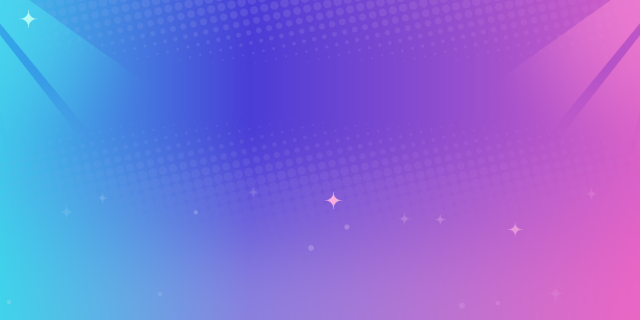
Write a Shadertoy shader that draws this background.

```glsl
// Cyan to violet to pink stage backdrop with corner beams, halftone dots and sparkles.

float hash(float n) {
    return fract(sin(n * 91.7) * 4375.5);
}

// Horizontal ramp with its middle stop left of centre
vec3 ramp(vec3 left, vec3 middle, vec3 right, float t) {
    return t < 0.39 ? mix(left, middle, t / 0.39)
                    : mix(middle, right, (t - 0.39) / 0.61);
}

// Coverage of a shape from its signed distance
float fill(float d, float blur) {
    return 1.0 - smoothstep(-blur, blur, d);
}

// Four-pointed star bounded by circular arcs
float starDistance(vec2 p, float r) {
    vec2 a = abs(p);
    return max(r - length(a - r), max(a.x, a.y) - r);
}

// Tilted dot grid; size is the dot radius as a share of the cell
float halftone(vec2 p, float size, float blur) {
    const float cell = 0.0325;
    vec2 q = mat2(0.974, -0.225, 0.225, 0.974) * p / cell;
    float d = length(fract(q) - 0.5) - size;
    return fill(d * cell, blur) * smoothstep(0.0, 0.08, size);
}

// Corner light cones, mirrored left and right, with thin gaps between them
float beams(vec2 p, float blur) {
    vec2 q = vec2(min(p.x, 2.0 - p.x), p.y);
    float reach = length(q - vec2(0.0, 1.0));
    float cone = fill(dot(q - vec2(0.091, 1.0), vec2(0.58, 0.815)), blur);
    float gap = fill(abs(dot(q - vec2(0.0, 0.909), vec2(0.78, 0.625)))
                     - 0.011 - 0.012 * reach, blur);
    float lowGap = fill(abs(dot(q - vec2(0.0, 0.62), vec2(0.96, 0.26))) - 0.008, blur);
    float light = cone * (1.0 - smoothstep(0.0, 0.56, reach));
    return light * (1.0 - 0.95 * gap) * (1.0 - 0.7 * lowGap)
         - 0.25 * gap * (1.0 - smoothstep(0.2, 0.48, reach));
}

void mainImage(out vec4 fragColor, in vec2 fragCoord) {
    vec2 p = fragCoord / iResolution.y;
    p.x *= 2.0 * iResolution.y / iResolution.x;
    float blur = 0.8 / iResolution.y;
    float t = p.x * 0.5;

    // Deep upper gradient melting into a paler floor glow
    vec3 deep = ramp(vec3(0.25, 0.77, 0.92), vec3(0.29, 0.24, 0.84), vec3(0.84, 0.37, 0.78), t);
    vec3 glow = ramp(vec3(0.25, 0.83, 0.92), vec3(0.54, 0.50, 0.87), vec3(0.92, 0.40, 0.77), t);
    vec3 color = mix(deep, glow, 1.0 - smoothstep(0.0, 0.65, p.y));

    // Halftone bands: one shrinks down from the top, one grows towards the floor
    float topDots = halftone(p, 0.42 * smoothstep(0.74, 1.02, p.y), blur);
    float lowDots = halftone(p, 0.5 * (1.0 - smoothstep(0.38, 0.69, p.y)), blur);
    lowDots *= smoothstep(0.20, 0.48, p.y);
    vec3 dotColor = mix(glow, vec3(0.55, 0.42, 0.95), 0.25);
    color = mix(color, dotColor, 0.30 * topDots + 0.22 * lowDots);

    // Spotlights and the shade in their gaps
    float light = beams(p, blur);
    vec3 beamColor = mix(vec3(0.30, 0.87, 0.94), vec3(0.96, 0.53, 0.83), step(1.0, p.x));
    vec3 shade = mix(vec3(0.14, 0.50, 0.90), vec3(0.60, 0.28, 0.78), step(1.0, p.x));
    color = mix(color, beamColor, 0.65 * max(light, 0.0));
    color = mix(color, shade, max(-light, 0.0) * 2.0);

    // Faint scattered stars and round specks
    vec3 sparkle = mix(glow, vec3(1.0, 0.9, 1.0), 0.35);
    for (int i = 0; i < 14; i++) {
        float n = float(i) + 1.0;
        vec2 q = p - vec2(2.0 * fract(n * 0.618 + 0.07), 0.04 + 0.36 * hash(n));
        float d = i % 2 == 0 ? starDistance(q, 0.014 + 0.008 * hash(n + 20.0))
                             : length(q) - 0.005 - 0.005 * hash(n + 40.0);
        color = mix(color, sparkle, fill(d, blur) * (0.25 + 0.4 * hash(n + 60.0)));
    }

    // Three bright focal stars
    float cyanStar = fill(starDistance(p - vec2(0.089, 0.941), 0.027), blur);
    float pinkStar = max(fill(starDistance(p - vec2(1.042, 0.374), 0.026), blur),
                         0.7 * fill(starDistance(p - vec2(1.610, 0.283), 0.022), blur));
    color = mix(color, vec3(0.70, 0.98, 0.96), cyanStar);
    color = mix(color, vec3(0.97, 0.68, 0.88), pinkStar);

    fragColor = vec4(color, 1.0);
}
```
